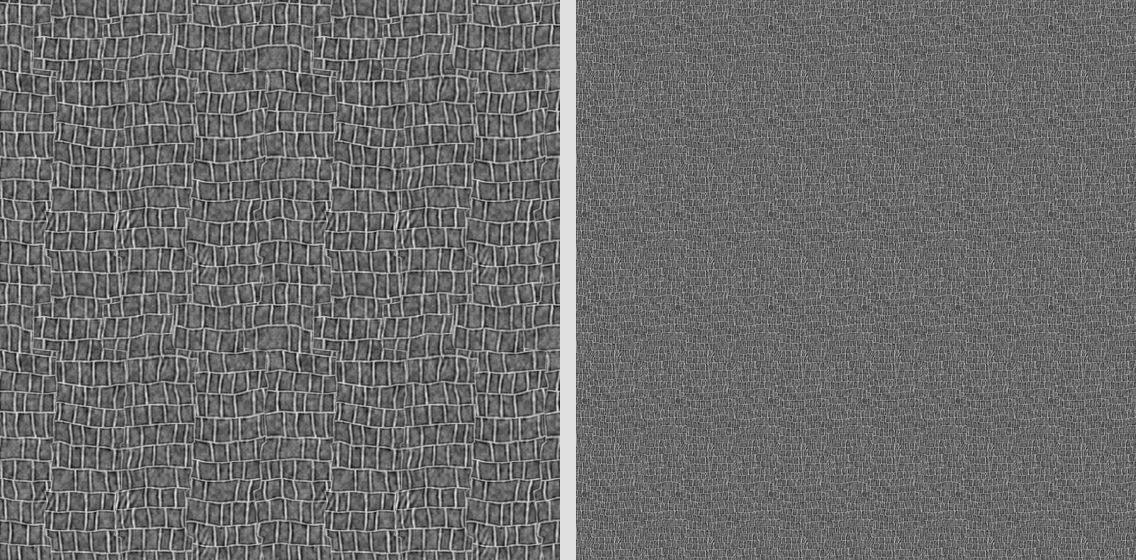
Left: one tile. Right: repeated 3 by 3.
Write a WebGL 1 fragment shader that draws this texture map.

```glsl
precision highp float;
// Seamless grey crocodile leather: staggered rows of scales with raised ridges and fringes.
uniform vec2 u_resolution;

const float TAU = 6.2831853;
const float TILES = 2.0;    // repeats of the hide across the canvas
const float STRIPS = 4.0;   // vertical strips whose rows do not line up
const float BANDS = 6.0;    // steps in the strip borders
const float ROWS = 13.0;
const float COLUMNS = 19.0;

float hash(vec2 p) {
  return fract(sin(dot(p, vec2(127.1, 311.7))) * 43758.5453);
}

// Value noise that wraps after 'period' lattice cells.
float noise(vec2 uv, vec2 period) {
  vec2 p = uv * period;
  vec2 i = floor(p);
  vec2 f = fract(p);
  f = f * f * (3.0 - 2.0 * f);
  vec2 a = mod(i, period);
  vec2 b = mod(i + 1.0, period);
  return mix(mix(hash(a), hash(vec2(b.x, a.y)), f.x),
             mix(hash(vec2(a.x, b.y)), hash(b), f.x), f.y);
}

float bump(float d, float width) {
  return exp(-d * d / (width * width));
}

// x: raised core, y: grooves on both sides of it.
vec2 ridge(float d, float width) {
  return vec2(bump(d, width), bump(abs(d) - 2.1 * width, width));
}

// Sideways shift of the strip borders, nearly constant within each band.
float stripShift(float y) {
  float i = floor(y * BANDS);
  float f = smoothstep(0.45, 0.55, fract(y * BANDS));
  return 0.9 * mix(hash(vec2(mod(i, BANDS), 7.0)),
                   hash(vec2(mod(i + 1.0, BANDS), 7.0)), f);
}

// Distance to the nearest side wall, in column units; some walls are missing.
float wallDistance(float x, float row, float strip) {
  float cell = floor(x);
  float nearest = 1.0;
  for (int k = -1; k <= 2; k++) {
    float id = cell + float(k);
    vec2 key = vec2(mod(id, COLUMNS) + 23.0 * strip, row);
    float wall = id + 0.5 * (hash(key + 3.3) - 0.5);
    float missing = step(0.95, hash(key + 9.1));
    nearest = min(nearest, abs(x - wall) + missing);
  }
  return nearest;
}

// Small patches of slanted wrinkles.
float wrinkles(vec2 uv) {
  float patchMask = smoothstep(0.8, 0.92, noise(uv + 0.13, vec2(7.0, 6.0)));
  float bend = 5.0 * noise(uv, vec2(18.0, 15.0));
  return patchMask * sin(TAU * (46.0 * uv.x - 22.0 * uv.y) + bend);
}

float leather(vec2 uv) {
  // Strips and their stepped borders
  float wobble = 0.05 * (noise(uv, vec2(11.0, 24.0)) - 0.5);
  float s = uv.x * STRIPS + stripShift(uv.y) + wobble;
  float strip = mod(floor(s), STRIPS);
  float e = 0.001;
  float slope = (stripShift(uv.y + e) - stripShift(uv.y - e)) / (2.0 * e);
  float seam = (0.5 - abs(fract(s) - 0.5)) / length(vec2(STRIPS, slope));

  // Nearly level rows, gently arched and kinked at the walls
  float phase = hash(vec2(strip, 41.0));
  float v = uv.y * ROWS + phase + 0.09 * sin(TAU * (3.0 * uv.y + phase));
  v += 0.42 * noise(uv, vec2(5.0, 4.0));
  v += 0.16 * noise(uv, vec2(COLUMNS, ROWS));
  float row = mod(floor(v), ROWS);
  float t = fract(v);
  float rowEdge = min(t, 1.0 - t) / ROWS;

  // Side walls, slightly slanted and bowed
  float rowRandom = hash(vec2(row, strip + 17.0));
  float u = uv.x * COLUMNS + rowRandom;
  u += 0.3 * (t - 0.5) * (rowRandom - 0.5);
  u += 0.18 * (noise(uv, vec2(17.0, 21.0)) - 0.5);
  float wall = wallDistance(u, row, strip) / COLUMNS;

  // Ridges joined into one net
  float wear = 0.6 + 0.6 * noise(uv + 0.31, vec2(31.0, 27.0));
  vec2 walls = ridge(wall, 0.0039) * wear;
  vec2 lines = ridge(rowEdge, 0.003) * (0.4 + 0.45 * wear);
  vec2 seams = ridge(seam, 0.003) * 0.65 * wear;
  float core = max(max(walls.x, lines.x), seams.x);
  float groove = max(max(walls.y, lines.y), seams.y) * (1.0 - min(core, 1.0));

  // Fringe of short creases, strongest under the upper edge
  float streaks = noise(uv, vec2(110.0, 26.0)) - 0.48;
  float fringe = exp(-(1.0 - t) / ROWS / 0.014);
  fringe += 0.7 * rowRandom * exp(-t / ROWS / 0.01);

  // Grain inside the scales
  float grain = 0.19 * (noise(uv, vec2(88.0, 66.0)) - 0.5);
  grain += 0.13 * (noise(uv, vec2(163.0, 151.0)) - 0.5);

  float shade = 0.41 + grain + 0.34 * core - 0.2 * groove;
  shade += 0.48 * streaks * fringe * (1.0 - 0.6 * min(core, 1.0));
  return shade + 0.13 * wrinkles(uv);
}

void main() {
  vec2 uv = fract(gl_FragCoord.xy / u_resolution * TILES);
  gl_FragColor = vec4(vec3(clamp(leather(uv), 0.1, 0.88)), 1.0);
}
```
